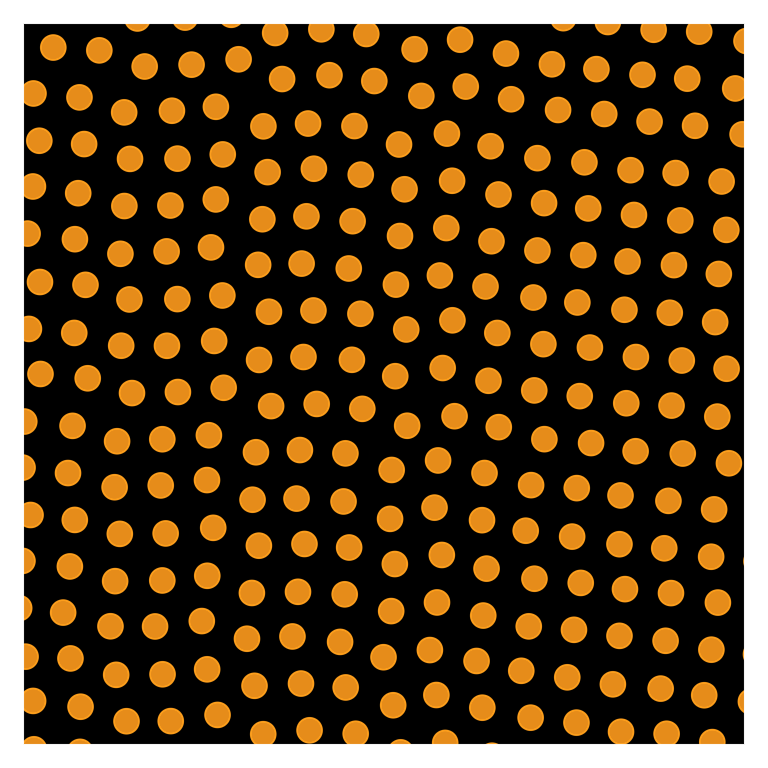
A three.js fragment shader for this pattern:

```glsl
varying vec2 vUv;

const vec3 WHITE = vec3(1.0);
const vec3 BLACK = vec3(0.0);
const vec3 ORANGE = vec3(0.90, 0.55, 0.10);
const vec3 RIM_ORANGE = vec3(0.99, 0.62, 0.11);

const float MARGIN = 0.03125;
const float DOT_RADIUS = 0.0173;
const float RIM_WIDTH = 0.0024;
const float EDGE = 0.0009;
const vec2 SPACING = vec2(0.0597, 0.0609);
const vec2 SLANT = vec2(0.03, -0.12);     // x drift per row, y drift per column
const vec2 SHIFT_RANGE = vec2(0.55, 0.38); // x range per row, y range per column
const float JITTER = 0.06;

float hash(float n, float seed) {
  vec2 p = fract(vec2(n, n + seed) * vec2(0.1031, 0.1173) + seed * 0.071);
  p += dot(p, p.yx + 33.33);
  return fract((p.x + p.y) * p.x);
}

vec2 hash2(vec2 cell) {
  vec3 p = fract(cell.xyx * vec3(0.1031, 0.1030, 0.0973));
  p += dot(p, p.yzx + 33.33);
  return fract((p.xx + p.yz) * p.zy);
}

// Slanted lattice, and its inverse
vec2 slantCell(vec2 cell, vec2 slant) {
  return cell + slant * cell.yx;
}

vec2 unslant(vec2 p, vec2 slant) {
  return (p - slant * p.yx) / (1.0 - slant.x * slant.y);
}

// Each row slides sideways, each column slides up or down
vec2 dotCentre(vec2 cell, vec2 spacing) {
  vec2 slide = vec2(hash(cell.y, 17.0), hash(cell.x, 43.0)) - 0.5;
  vec2 jitter = (hash2(cell + 50.0) - 0.5) * JITTER;
  return (slantCell(cell + 0.5, SLANT) + slide * SHIFT_RANGE + jitter) * spacing;
}

float nearestDot(vec2 p, vec2 spacing) {
  vec2 home = floor(unslant(p / spacing, SLANT));
  float nearest = 1.0;
  for (int y = -1; y <= 1; y++) {
    for (int x = -1; x <= 1; x++) {
      vec2 cell = home + vec2(float(x), float(y));
      nearest = min(nearest, distance(p, dotCentre(cell, spacing)));
    }
  }
  return nearest;
}

float fill(float signedDistance, float softness) {
  return 1.0 - smoothstep(-softness, softness, signedDistance);
}

float squareDistance(vec2 p, float halfSize) {
  vec2 d = abs(p) - halfSize;
  return max(d.x, d.y);
}

void main() {
  // Dots with a thin bright rim
  float d = nearestDot(vUv, SPACING);
  float body = fill(d - DOT_RADIUS + RIM_WIDTH, 0.0005);
  vec3 dotColor = mix(RIM_ORANGE, ORANGE, body);
  vec3 color = mix(BLACK, dotColor, fill(d - DOT_RADIUS, EDGE));

  // White frame
  float panel = fill(squareDistance(vUv - 0.5, 0.5 - MARGIN), EDGE);
  gl_FragColor = vec4(mix(WHITE, color, panel), 1.0);
}
```
